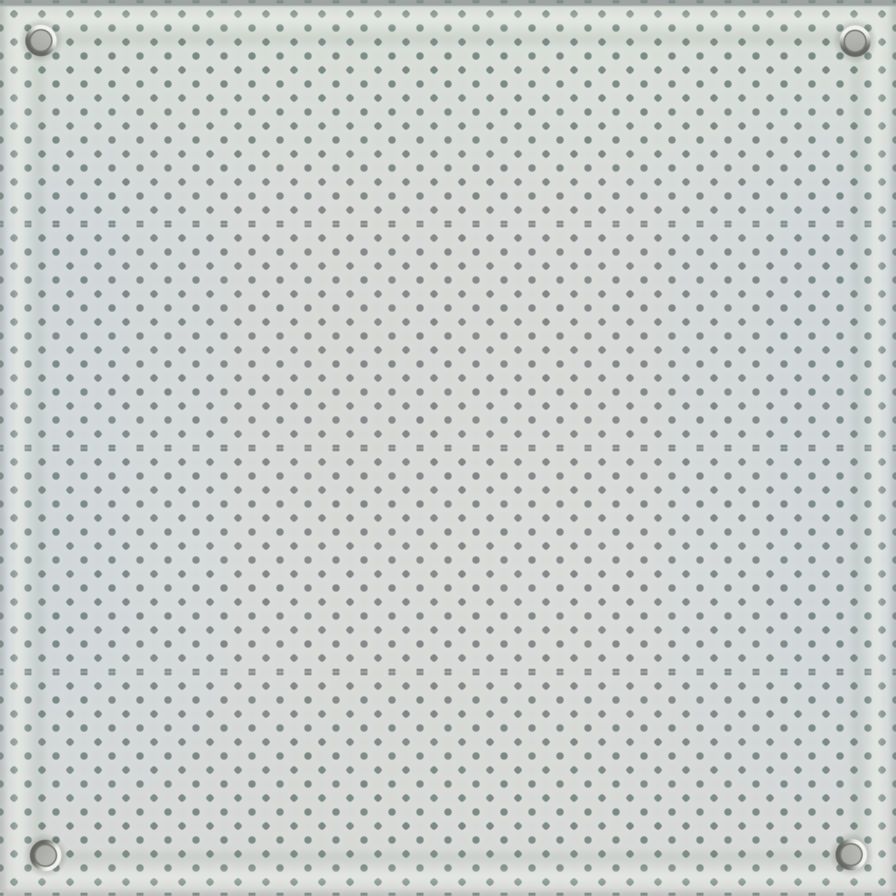
A Shadertoy shader for this pattern:

```glsl
const float REPEATS = 32.0;
const float SEAM_STEP = 8.0;
const float DOT_RADIUS = 0.132;
const float STUD_RADIUS = 0.0175;
const float TAU = 6.2831853;

vec2 hashGradient(vec2 p) {
    p = vec2(dot(p, vec2(127.1, 311.7)), dot(p, vec2(269.5, 183.3)));
    return 2.0 * fract(sin(p) * 43758.5) - 1.0;
}

float gradientNoise(vec2 p) {
    vec2 i = floor(p), f = fract(p);
    vec2 w = f * f * (3.0 - 2.0 * f);
    float a = dot(hashGradient(i), f);
    float b = dot(hashGradient(i + vec2(1, 0)), f - vec2(1, 0));
    float c = dot(hashGradient(i + vec2(0, 1)), f - vec2(0, 1));
    float d = dot(hashGradient(i + 1.0), f - 1.0);
    return mix(mix(a, b, w.x), mix(c, d, w.x), w.y);
}

float fill(float dist, float blur) {
    return 1.0 - smoothstep(-blur, blur, dist);
}

float bump(float x, float center, float width) {
    float t = (x - center) / width;
    return exp(-t * t);
}

float roundedBox(vec2 p, vec2 halfSize, float radius) {
    vec2 q = abs(p) - halfSize + radius;
    return length(max(q, 0.0)) + min(max(q.x, q.y), 0.0) - radius;
}

// Round dots on the grid, slightly pointed ones at the cell centres
float dotPattern(vec2 grid, float blur) {
    vec2 p = fract(grid + 0.5) - 0.5;
    vec2 q = fract(grid) - 0.5;
    float row = floor(grid.y + 0.5);
    float seam = 1.0 - step(0.5, mod(row, SEAM_STEP));
    float disc = length(p) - DOT_RADIUS;
    float block = roundedBox(p, vec2(0.125, 0.115), 0.04);
    float pointed = mix(length(q), abs(q.x) + abs(q.y), 0.4) - DOT_RADIUS * 1.08;
    float slit = 1.0 - 0.35 * seam * bump(p.y, 0.0, 0.035);
    return max(fill(mix(disc, block, seam), blur) * slit, fill(pointed, blur));
}

// Pale sheet with cool sides and a green cast towards the top
vec3 sheetColor(vec2 uv) {
    float side = smoothstep(0.15, 0.45, abs(uv.x - 0.5));
    float middle = 1.0 - smoothstep(0.2, 0.5, abs(uv.y - 0.5));
    vec3 color = vec3(0.85, 0.858, 0.852);
    color += vec3(-0.022, -0.006, 0.008) * side * middle;
    color += vec3(0.0, 0.014, 0.0) * smoothstep(0.7, 1.0, uv.y);
    return color + 0.012 * gradientNoise(uv * 4.0);
}

// Bevelled border: bright ridge, inner shade and darker outer lip
vec3 addBevel(vec3 color, float inset) {
    float ridge = bump(inset, 0.021, 0.009);
    color = mix(color, vec3(0.9, 0.915, 0.895), 0.7 * ridge);
    color -= vec3(0.045, 0.035, 0.045) * bump(inset, 0.043, 0.008);
    return color - 0.09 * (1.0 - smoothstep(0.0, 0.011, inset));
}

// Round metal stud lit from the given angle
vec3 addStud(vec3 color, vec2 p, float angle, float blur) {
    float dist = length(p);
    vec2 lightDir = vec2(cos(angle), sin(angle));
    float light = 0.5 + 0.5 * dot(p / max(dist, 0.0001), lightDir);
    float halo = 1.0 - smoothstep(STUD_RADIUS, STUD_RADIUS * 1.5, dist);
    color *= 1.0 - 0.1 * halo;
    vec3 rim = mix(vec3(0.4, 0.41, 0.39), vec3(0.94, 0.95, 0.93), smoothstep(0.15, 0.85, light));
    vec3 face = vec3(0.69, 0.7, 0.68) + 3.0 * dot(p, lightDir);
    color = mix(color, rim, fill(dist - STUD_RADIUS, blur));
    color = mix(color, vec3(0.47, 0.48, 0.46), fill(dist - STUD_RADIUS * 0.74, blur));
    return mix(color, face, fill(dist - STUD_RADIUS * 0.64, blur));
}

void mainImage(out vec4 fragColor, in vec2 fragCoord) {
    vec2 uv = fragCoord / iResolution.xy;
    float blur = max(1.0 / iResolution.y, 0.0011);
    float inset = -roundedBox(uv - 0.5, vec2(0.5), 0.012);
    vec2 grid = (uv - 0.5) * REPEATS;

    // Sheet with a faint woven light around the dots
    vec2 wave = cos(TAU * grid);
    vec3 color = sheetColor(uv) + 0.008 * wave.x * wave.y;
    color = addBevel(color, inset);

    // Dark strip along the top
    color = mix(color, vec3(0.62, 0.64, 0.64), smoothstep(0.992, 0.995, uv.y));

    // Dots, greener near the border and paler on the ridge
    float border = 1.0 - smoothstep(0.05, 0.3, inset);
    vec3 ink = mix(vec3(0.525, 0.54, 0.54), vec3(0.49, 0.55, 0.53), border);
    float strength = 1.0 - 0.3 * bump(inset, 0.021, 0.01);
    strength *= 1.0 + 0.1 * gradientNoise(grid * 0.7);
    color = mix(color, ink, dotPattern(grid, blur * REPEATS) * strength);

    // One stud in each corner, slightly off true
    for (int i = 0; i < 4; i++) {
        vec2 corner = vec2(i & 1, i >> 1) * 2.0 - 1.0;
        vec2 offset = 0.003 * hashGradient(corner + 5.0);
        vec2 center = 0.5 + corner * 0.452 + offset;
        float angle = -0.5 + 0.7 * float(i);
        color = addStud(color, uv - center, angle, blur);
    }
    fragColor = vec4(clamp(color, 0.0, 1.0), 1.0);
}
```
